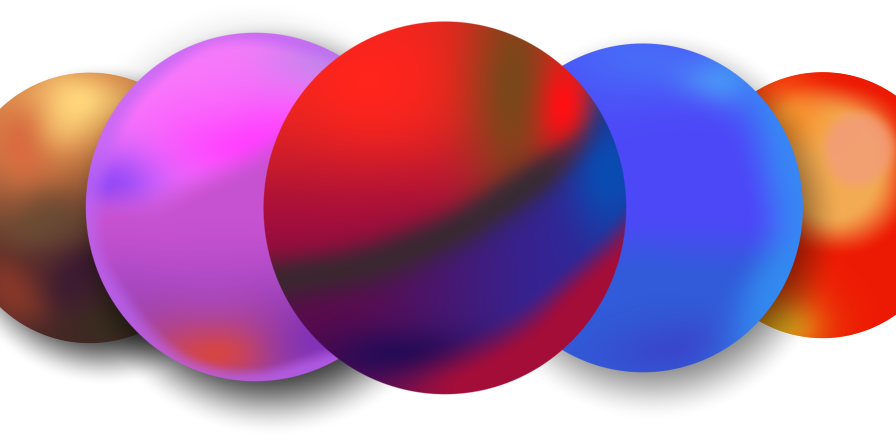
Give the GLSL for this background, as a WebGL 1 fragment shader.

```glsl
precision highp float;
// Five glossy, iridescent spheres in a row with soft shadows on white.
uniform vec2 u_resolution;

const float SQUASH = 0.973; // width of each sphere relative to its height

// Gradient noise
vec2 gradientAt(vec2 cell) {
  float angle = 6.2832 * fract(sin(dot(cell, vec2(127.1, 311.7))) * 43758.5);
  return vec2(cos(angle), sin(angle));
}

float gradientNoise(vec2 p) {
  vec2 i = floor(p), f = fract(p), u = f * f * (3.0 - 2.0 * f);
  vec2 e = vec2(1.0, 0.0);
  float low = mix(dot(gradientAt(i), f), dot(gradientAt(i + e), f - e), u.x);
  float high = mix(dot(gradientAt(i + e.yx), f - e.yx),
                   dot(gradientAt(i + 1.0), f - 1.0), u.x);
  return mix(low, high, u.y);
}

// Position relative to a sphere, whose outline has length 1
vec2 toLocal(vec2 p, vec2 center, float radius) {
  return (p - center) / (radius * vec2(SQUASH, 1.0));
}

vec2 ripple(vec2 q, float amount) {
  return q + amount * vec2(gradientNoise(q * 2.0), gradientNoise(q * 2.0 + 7.0));
}

// Blends a soft elliptical spot of colour
vec3 glow(vec3 base, vec2 q, vec2 center, vec2 size, vec3 tint) {
  vec2 d = (q - center) / size;
  return mix(base, tint, exp(-dot(d, d)));
}

vec3 castShadow(vec3 base, vec2 q, vec2 offset, float strength) {
  float fade = 1.0 - smoothstep(0.78, 1.2, length(q - offset));
  return base * (1.0 - strength * fade);
}

vec3 placeSphere(vec3 base, vec3 surface, vec2 q, float pixel) {
  return mix(base, surface, 1.0 - smoothstep(-pixel, pixel, length(q) - 1.0));
}

vec3 amberSurface(vec2 q) {
  vec3 c = mix(vec3(0.27, 0.15, 0.15), vec3(0.83, 0.5, 0.27), smoothstep(-0.6, 0.6, q.y));
  c = glow(c, q, vec2(-0.1, 0.75), vec2(0.45, 0.25), vec3(1.0, 0.84, 0.48));
  c = glow(c, q, vec2(-0.55, 0.45), vec2(0.25, 0.3), vec3(0.85, 0.42, 0.25));
  c = glow(c, q, vec2(-0.3, -0.15), vec2(0.35, 0.2), vec3(0.42, 0.3, 0.2));
  c = glow(c, q, vec2(-0.6, -0.6), vec2(0.3, 0.25), vec3(0.53, 0.22, 0.16));
  c = glow(c, q, vec2(-0.1, -0.5), vec2(0.28, 0.25), vec3(0.24, 0.1, 0.2));
  return glow(c, q, vec2(0.2, -0.85), vec2(0.4, 0.25), vec3(0.22, 0.17, 0.12));
}

vec3 fireSurface(vec2 q) {
  vec3 c = mix(vec3(0.93, 0.1, 0.01), vec3(0.96, 0.25, 0.04), smoothstep(0.2, -0.8, q.x));
  float peach = 1.0 - smoothstep(0.35, 0.68, length(q - vec2(0.08, 0.28)));
  c = mix(c, vec3(0.95, 0.67, 0.32), peach);
  c = glow(c, q, vec2(-0.25, 0.65), vec2(0.3, 0.2), vec3(0.97, 0.58, 0.18));
  float disc = 1.0 - smoothstep(0.2, 0.34, length(q - vec2(0.28, 0.4)));
  c = mix(c, vec3(0.95, 0.61, 0.48), disc * 0.8);
  return glow(c, q, vec2(-0.35, -0.9), vec2(0.35, 0.28), vec3(0.87, 0.63, 0.1));
}

vec3 pinkSurface(vec2 q) {
  vec3 upper = glow(vec3(0.97, 0.48, 0.98), q, vec2(0.0, 0.35), vec2(0.6, 0.28), vec3(1.0, 0.25, 1.0));
  upper = glow(upper, q, vec2(0.5, 0.85), vec2(0.4, 0.22), vec3(0.75, 0.52, 0.92));
  upper = glow(upper, q, vec2(-0.95, 0.1), vec2(0.38, 0.22), vec3(0.57, 0.28, 0.97));
  vec3 lower = mix(vec3(0.56, 0.25, 0.72), vec3(0.78, 0.32, 0.82), smoothstep(-0.9, 0.0, q.y));
  lower = glow(lower, q, vec2(-0.25, -0.8), vec2(0.42, 0.2), vec3(0.84, 0.27, 0.27));
  lower = glow(lower, q, vec2(0.4, -0.75), vec2(0.3, 0.25), vec3(0.5, 0.19, 0.72));
  float wave = 0.2 + 0.18 * sin(q.x * 2.6 + 0.5);
  vec3 c = mix(lower, upper, smoothstep(-0.12, 0.12, q.y - wave));
  return mix(c, vec3(0.74, 0.4, 0.95), smoothstep(0.88, 1.0, length(q)) * 0.7);
}

vec3 blueSurface(vec2 q) {
  vec3 c = mix(vec3(0.19, 0.36, 0.85), vec3(0.3, 0.28, 0.97), smoothstep(-0.45, 0.0, q.y));
  c = glow(c, q, vec2(0.0, 0.9), vec2(0.6, 0.25), vec3(0.28, 0.42, 0.97));
  c = glow(c, q, vec2(0.45, 0.77), vec2(0.22, 0.14), vec3(0.3, 0.56, 0.97));
  c = glow(c, q, vec2(0.2, -0.85), vec2(0.5, 0.2), vec3(0.22, 0.28, 0.8));
  float rim = smoothstep(0.65, 1.0, length(q)) * smoothstep(0.2, 0.9, q.x);
  return mix(c, vec3(0.2, 0.58, 0.96), rim * 0.8);
}

vec3 crimsonSurface(vec2 q) {
  // Upper side: red fading to olive and blue on the right
  vec3 upper = mix(vec3(0.6, 0.04, 0.25), vec3(0.9, 0.15, 0.12), smoothstep(-0.3, 0.7, q.y));
  upper = glow(upper, q, vec2(-0.42, 0.68), vec2(0.5, 0.35), vec3(1.0, 0.14, 0.11));
  upper = glow(upper, q, vec2(0.38, 0.65), vec2(0.26, 0.7), vec3(0.47, 0.28, 0.1));
  upper = glow(upper, q, vec2(0.92, 0.4), vec2(0.2, 0.5), vec3(0.04, 0.24, 0.58));
  upper = glow(upper, q, vec2(0.65, 0.55), vec2(0.13, 0.27), vec3(1.0, 0.06, 0.07));
  // Lower side: plum and indigo, then a crimson rim
  vec3 lower = mix(vec3(0.36, 0.04, 0.3), vec3(0.2, 0.14, 0.58), smoothstep(-0.7, 0.7, q.x));
  lower = glow(lower, q, vec2(0.92, 0.18), vec2(0.22, 0.35), vec3(0.03, 0.3, 0.7));
  lower = glow(lower, q, vec2(-0.25, -0.78), vec2(0.45, 0.15), vec3(0.14, 0.04, 0.34));
  float rimCurve = -0.8 + 0.28 * q.x + 0.45 * q.x * q.x;
  float rim = smoothstep(0.12, -0.16, q.y - rimCurve) * smoothstep(-0.55, 0.1, q.x);
  lower = mix(lower, vec3(0.64, 0.05, 0.22), rim);
  // Dark curved band between the two sides
  float d = q.y + 0.14 - 0.46 * q.x - 0.2 * q.x * q.x;
  vec3 c = mix(lower, upper, smoothstep(-0.13, 0.16, d));
  return mix(c, vec3(0.19, 0.17, 0.17), 0.85 * exp(-d * d / 0.016) * smoothstep(0.95, 0.5, q.x));
}

void main() {
  vec2 p = gl_FragCoord.xy / u_resolution.y;
  p.x += 1.0 - 0.5 * u_resolution.x / u_resolution.y;
  float pixel = 2.0 / u_resolution.y;
  vec2 amber = toLocal(p, vec2(0.2, 0.536), 0.302);
  vec2 fire = toLocal(p, vec2(1.836, 0.542), 0.297);
  vec2 pink = toLocal(p, vec2(0.57, 0.538), 0.389);
  vec2 blue = toLocal(p, vec2(1.435, 0.536), 0.367);
  vec2 crimson = toLocal(p, vec2(0.993, 0.536), 0.416);

  // Paint from back to front
  vec3 color = castShadow(vec3(1.0), amber, vec2(0.12, -0.12), 0.75);
  color = placeSphere(color, amberSurface(ripple(amber, 0.12)), amber, pixel);
  color = placeSphere(color, fireSurface(ripple(fire, 0.06)), fire, pixel);
  color = castShadow(color, pink, vec2(0.1, -0.12), 0.75);
  color = castShadow(color, pink, vec2(0.0), 0.15);
  color = placeSphere(color, pinkSurface(ripple(pink, 0.08)), pink, pixel);
  color = castShadow(color, blue, vec2(0.06, -0.1), 0.5);
  color = placeSphere(color, blueSurface(ripple(blue, 0.08)), blue, pixel);
  color = placeSphere(color, crimsonSurface(ripple(crimson, 0.03)), crimson, pixel);
  gl_FragColor = vec4(color, 1.0);
}
```
